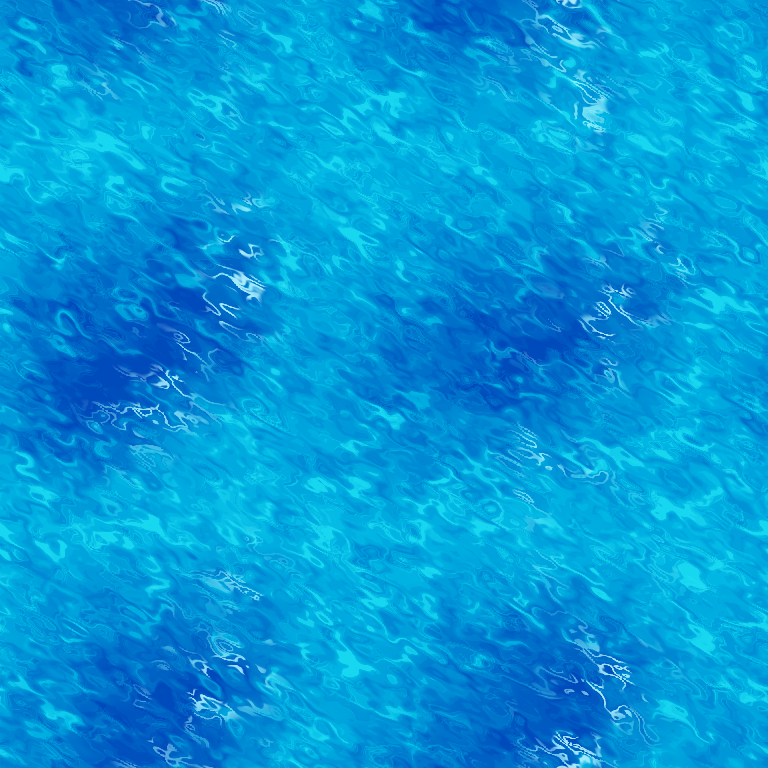
A Shadertoy shader for this texture:

```glsl
// Rippled blue pool water with deep patches, refracted facets and bright glints; tiles seamlessly.
#define DEEP vec3(0.0, 0.35, 0.755)
#define SHALLOW vec3(0.0, 0.80, 0.925)
#define GLINT vec3(0.72, 0.96, 1.0)
#define RIPPLE_CELLS vec2(41.0, 43.0)
#define FACET_CELLS vec2(31.0, 34.0)
#define REFRACTION 0.046
#define FACET_LEVELS 6.0
#define FACET_CONTRAST 0.58
#define PATCH_DEPTH 0.68
#define BASE_TONE 0.71

const float TAU = 6.28319;

vec2 hash2(vec2 p) {
    vec3 h = fract(vec3(p.xyx) * vec3(0.1031, 0.1030, 0.0973));
    h += dot(h, h.yzx + 33.33);
    return fract((h.xx + h.yz) * h.zy);
}

// Contribution of one lattice corner; the lattice wraps at the given period.
float corner(vec2 cell, vec2 offset, vec2 period, float seed) {
    vec2 gradient = hash2(mod(cell, period) + seed * vec2(37.0, 71.0)) * 2.0 - 1.0;
    return dot(gradient, offset);
}

// Periodic gradient noise, roughly -0.7 to 0.7.
float noise(vec2 p, vec2 period, float seed) {
    vec2 i = floor(p), f = p - i;
    vec2 u = f * f * f * (f * (f * 6.0 - 15.0) + 10.0);
    vec2 x = vec2(1.0, 0.0), y = vec2(0.0, 1.0);
    return mix(mix(corner(i, f, period, seed), corner(i + x, f - x, period, seed), u.x),
               mix(corner(i + y, f - y, period, seed), corner(i + 1.0, f - 1.0, period, seed), u.x), u.y);
}

// Whole-number shear: cells lean to the upper left and still tile.
vec2 slant(vec2 p) { return vec2(p.x + p.y, p.y); }

float slantNoise(vec2 p, vec2 cells, float seed) {
    return noise(slant(p) * cells, cells, seed);
}

float wave(float x) { return 0.5 + 0.5 * cos(TAU * x); }

void mainImage(out vec4 fragColor, in vec2 fragCoord) {
    vec2 uv = fragCoord / iResolution.xy;

    // Ripples bend the view of everything below
    vec2 ripple = vec2(slantNoise(uv, RIPPLE_CELLS, 1.0), slantNoise(uv, RIPPLE_CELLS, 2.0));
    ripple += 0.25 * vec2(slantNoise(uv, RIPPLE_CELLS * 2.0, 3.0), slantNoise(uv, RIPPLE_CELLS * 2.0, 4.0));
    vec2 bent = uv + REFRACTION * ripple;

    // Deep patches, leaning to the upper right
    vec2 drift = vec2(noise(bent * 4.0, vec2(4.0), 5.0), noise(bent * 4.0, vec2(4.0), 6.0));
    vec2 floorPos = bent + 0.08 * drift;
    floorPos.x -= 0.04 * sin(2.0 * TAU * (floorPos.y - 0.06));
    float row = wave(2.0 * (floorPos.y - 0.06));
    float deep = row * wave(2.0 * (floorPos.x - 0.18));
    float cloud = noise(bent * 5.0, vec2(5.0), 7.0) + 0.5 * noise(bent * 17.0, vec2(17.0), 8.0);
    float tone = BASE_TONE - PATCH_DEPTH * deep - 0.08 * row + 0.24 * cloud;

    // Flat facets with crisp borders and thin pale rims
    float facet = slantNoise(bent, FACET_CELLS, 9.0) + 0.25 * slantNoise(bent, FACET_CELLS * 2.0, 10.0);
    float level = facet * FACET_LEVELS;
    float soft = clamp(0.7 * fwidth(level), 0.06, 0.5);
    float within = fract(level);
    float terrace = (floor(level) + smoothstep(0.5 - soft, 0.5 + soft, within)) / FACET_LEVELS;
    float rim = 1.0 - smoothstep(0.0, soft + 0.06, abs(within - 0.55));
    float rimMask = smoothstep(0.0, 0.25, slantNoise(uv, vec2(23.0, 25.0), 11.0));
    tone += FACET_CONTRAST * terrace + 0.17 * rim * rimMask;
    tone += 0.20 * smoothstep(0.28, 0.31, facet);

    // Squiggly light lines: faint everywhere, white in two upright bands
    float squiggle = slantNoise(bent, vec2(33.0, 35.0), 12.0);
    float width = max(0.07, 0.8 * fwidth(squiggle));
    float line = 1.0 - smoothstep(0.4 * width, 1.2 * width, abs(squiggle));
    float broken = smoothstep(0.0, 0.12, slantNoise(uv, vec2(21.0, 23.0), 13.0));
    float band = pow(wave(2.0 * (floorPos.x - 0.26)), 5.0);
    float cluster = smoothstep(-0.2, 0.2, noise(uv * 7.0, vec2(7.0), 14.0) + 0.2 * row - 0.08);
    tone += 0.17 * line * broken;
    float glint = line * broken * band * cluster;

    // Colour ramp
    vec3 color = mix(DEEP, SHALLOW, clamp(tone, -0.12, 1.1));
    color.r += 0.09 * smoothstep(0.75, 1.1, tone);
    color = mix(color, GLINT, 0.9 * glint);
    fragColor = vec4(clamp(color, 0.0, 1.0), 1.0);
}
```
